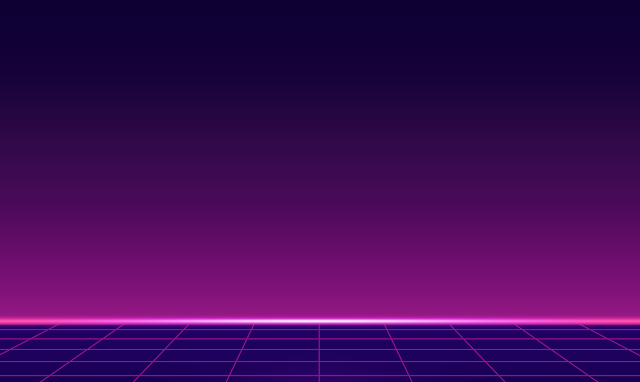
A Shadertoy shader for this background:

```glsl
#define HORIZON 0.1594
#define GROUND_TOP 0.150
#define VANISH vec2(0.4987, 0.5066)
#define COLUMN_GAP 0.480
#define ROW_GAP 0.1663
#define ROW_PHASE 2.373
#define LINE_HALF_WIDTH 0.0015
#define GLOW_HEIGHT 0.0092
#define CORE_HEIGHT 0.0045

float ramp(float a, float b, float x) {
    return clamp((x - a) / (b - a), 0.0, 1.0);
}

float bell(float x, float width) {
    return exp(-x * x / (width * width));
}

// Vertical sky gradient, from the horizon up
vec3 skyColor(float y) {
    vec3 c = vec3(0.585, 0.095, 0.520);
    c = mix(c, vec3(0.490, 0.070, 0.470), ramp(0.165, 0.25, y));
    c = mix(c, vec3(0.410, 0.052, 0.420), ramp(0.25, 0.34, y));
    c = mix(c, vec3(0.290, 0.040, 0.350), ramp(0.34, 0.465, y));
    c = mix(c, vec3(0.195, 0.036, 0.288), ramp(0.465, 0.62, y));
    c = mix(c, vec3(0.115, 0.015, 0.236), ramp(0.62, 0.75, y));
    c = mix(c, vec3(0.066, 0.002, 0.216), ramp(0.75, 0.87, y));
    return mix(c, vec3(0.055, 0.000, 0.200), ramp(0.87, 1.0, y));
}

// Coverage of a thin line at a given distance
float lineMask(float dist, float pixel) {
    return 1.0 - smoothstep(-0.5 * pixel, 0.5 * pixel, dist - LINE_HALF_WIDTH);
}

// Perspective grid: columns meet at the vanishing point, rows are even in depth
float gridMask(float x, float drop, float pixel) {
    float column = round(x / (drop * COLUMN_GAP));
    float slope = column * COLUMN_GAP;
    float columnDist = abs(x - slope * drop) / sqrt(1.0 + slope * slope);

    float row = round((1.0 / drop - ROW_PHASE) / ROW_GAP);
    float rowDist = abs(drop - 1.0 / (ROW_PHASE + row * ROW_GAP));

    return max(lineMask(columnDist, pixel), lineMask(rowDist, pixel));
}

vec3 groundColor(float x, float y, float pixel) {
    vec3 base = mix(vec3(0.100, 0.000, 0.330), vec3(0.130, 0.005, 0.400), ramp(0.0, GROUND_TOP, y));
    base += vec3(0.07, 0.01, 0.06) * bell(x, 0.22) * bell(y, 0.045);
    float drop = max(VANISH.y - y, 0.1);
    return mix(base, vec3(0.620, 0.090, 0.530), 0.95 * gridMask(x, drop, pixel));
}

void mainImage(out vec4 fragColor, in vec2 fragCoord) {
    float pixel = 1.0 / iResolution.y;
    float x = (fragCoord.x - VANISH.x * iResolution.x) * pixel;
    float y = fragCoord.y * pixel;

    // Sky over ground
    float sky = smoothstep(-pixel, pixel, y - GROUND_TOP);
    vec3 color = mix(groundColor(x, y, pixel), skyColor(y), sky);

    // Horizon glow: magenta in the middle, pink at the sides
    float offset = y - HORIZON;
    vec3 glowColor = mix(vec3(0.95, 0.16, 0.92), vec3(1.00, 0.20, 0.64), smoothstep(0.35, 0.85, abs(x)));
    color = mix(color, glowColor, 0.95 * bell(offset, GLOW_HEIGHT));

    // Bright core, white at the center and fading outward
    float core = bell(offset, CORE_HEIGHT) * (0.15 + 0.85 * bell(x, 0.42));
    color = mix(color, vec3(1.0, 0.95, 1.0), core);

    fragColor = vec4(color, 1.0);
}
```
